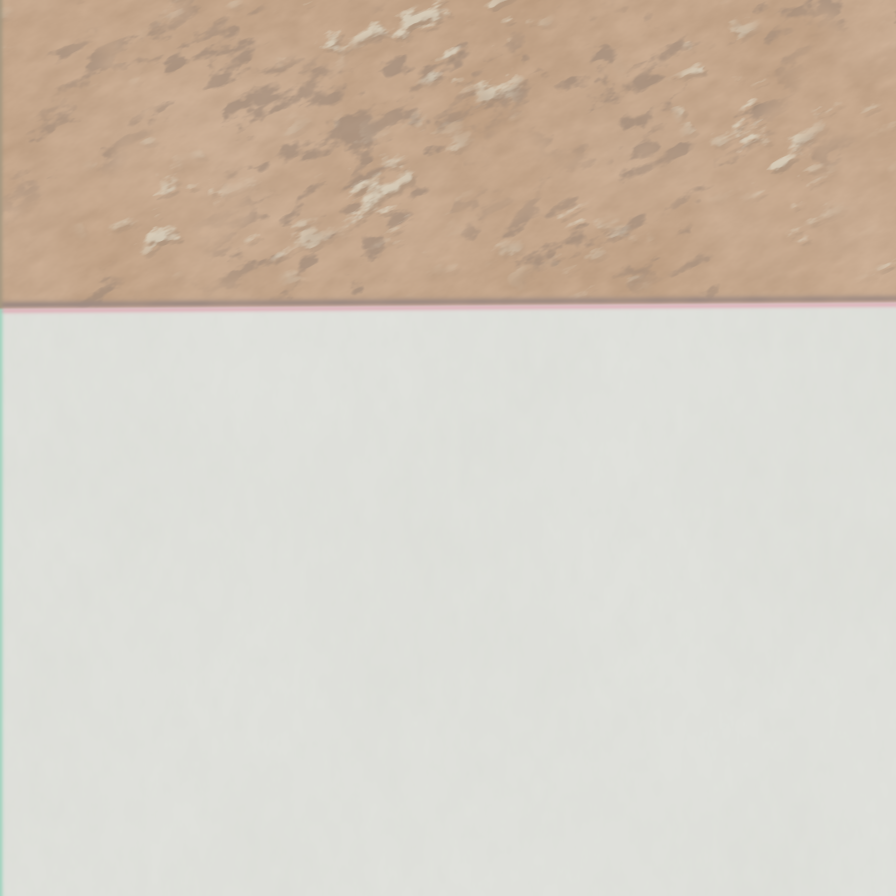
Reproduce this texture procedurally as a three.js fragment shader.

```glsl
// Draws a pale matte sheet below a flecked tan stone slab, split by a thin tilted seam.
varying vec2 vUv;

float hash(vec2 p) {
  vec3 q = fract(vec3(p.xyx) * 0.1031);
  q += dot(q, q.yzx + 33.33);
  return fract((q.x + q.y) * q.z);
}

float valueNoise(vec2 p) {
  vec2 cell = floor(p);
  vec2 f = fract(p);
  f = f * f * (3.0 - 2.0 * f);
  float low = mix(hash(cell), hash(cell + vec2(1.0, 0.0)), f.x);
  float high = mix(hash(cell + vec2(0.0, 1.0)), hash(cell + 1.0), f.x);
  return mix(low, high, f.y);
}

float fbm(vec2 p) {
  float sum = 0.0;
  float weight = 0.5;
  for (int i = 0; i < 4; i++) {
    sum += weight * valueNoise(p);
    p = p * 2.03 + 17.3;
    weight *= 0.5;
  }
  return sum / 0.9375;
}

vec2 rotate(vec2 p, float angle) {
  float c = cos(angle);
  float s = sin(angle);
  return vec2(c * p.x + s * p.y, c * p.y - s * p.x);
}

// Soft line of the given half width, centred where distance is zero
float band(float distance, float width) {
  float d = distance / width;
  return exp(-d * d);
}

// Sparse elongated marks, gathered into loose clusters
float flecks(vec2 p, vec2 scale, float threshold, float seed) {
  float cluster = smoothstep(0.38, 0.68, fbm(p * 8.0 + seed));
  float grain = fbm(p * scale + seed * 3.7);
  return cluster * smoothstep(threshold, threshold + 0.16, grain);
}

vec3 stone(vec2 uv) {
  vec2 p = rotate(uv, 0.45);
  vec3 color = vec3(0.772, 0.656, 0.552);

  // Broad mottling and fine grain
  color += (fbm(uv * 7.0 + 4.0) - 0.5) * vec3(0.06, 0.075, 0.09);
  color += (fbm(p * vec2(38.0, 75.0)) - 0.5) * 0.065;

  // Shallow pits, then chalky chips with a shadow on their lower side
  float pits = flecks(p, vec2(28.0, 58.0), 0.58, 11.0);
  color = mix(color, vec3(0.61, 0.53, 0.47), pits * 0.6);
  float shade = flecks(p + vec2(-0.002, 0.006), vec2(26.0, 66.0), 0.61, 5.0);
  color = mix(color, vec3(0.60, 0.52, 0.45), shade * 0.45);
  float chips = flecks(p, vec2(26.0, 66.0), 0.61, 5.0);
  return mix(color, vec3(0.86, 0.83, 0.76), chips * 0.8);
}

vec3 paper(vec2 uv) {
  vec3 color = vec3(0.871, 0.876, 0.855);
  float cloud = fbm(uv * vec2(7.0, 5.0) + 31.0) - 0.5;
  float fibre = fbm(uv * vec2(75.0, 42.0) + 9.0) - 0.5;
  color += cloud * vec3(0.018, 0.016, 0.020) + fibre * 0.012;
  return color;
}

void main() {
  // Signed height above the slightly rising seam
  float height = vUv.y - mix(0.6555, 0.6625, vUv.x);
  float slab = smoothstep(-0.002, 0.002, height);
  vec3 color = mix(paper(vUv), stone(vUv), slab);

  // Grey shadow above the seam and a pink fringe below
  float wear = 0.75 + 0.25 * valueNoise(vec2(vUv.x * 45.0, 2.0));
  color = mix(color, vec3(0.62, 0.545, 0.51), band(height - 0.004, 0.0045) * wear);
  color = mix(color, vec3(0.875, 0.715, 0.74), band(height + 0.0025, 0.0032) * 0.9);

  // Narrow tinted fringe along the left side
  vec3 fringe = mix(vec3(0.60, 0.82, 0.73), vec3(0.64, 0.59, 0.50), slab);
  color = mix(color, fringe, band(vUv.x, 0.0035) * 0.8);

  gl_FragColor = vec4(color, 1.0);
}
```
